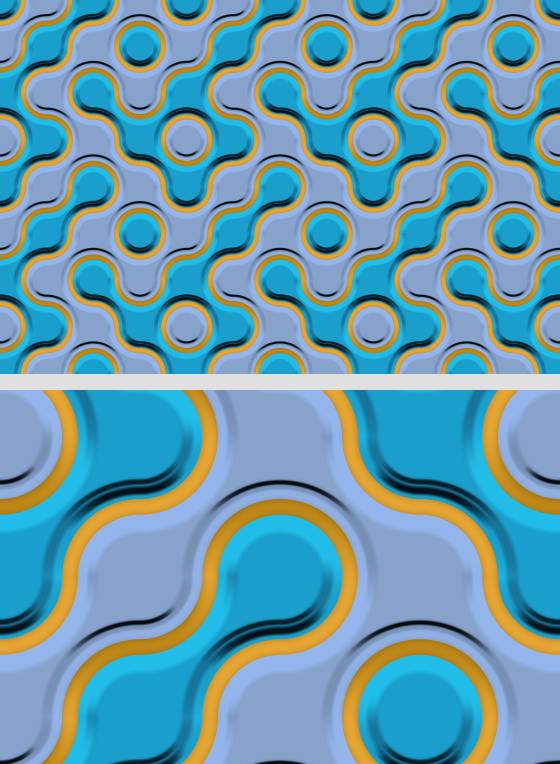
Top, the full canvas; bottom, a detail of the centre.
Give the GLSL for this pattern, as a Shadertoy shader.

```glsl
const vec2  CELLS = vec2(12.0, 8.0);   // three by two repeats of a 4x4 block
const int   FLIPS = 0x847C;            // one orientation bit per cell of the block
const float RADIUS = 0.5;
const float LINE_HALF = 0.056;
const float RIM_END = 0.205;           // where the slope meets the flat floor
const vec3  BLUE = vec3(0.10, 0.62, 0.80);
const vec3  BLUE_LIT = vec3(0.13, 0.74, 0.91);
const vec3  BLUE_DIM = vec3(0.09, 0.46, 0.61);
const vec3  LILAC = vec3(0.53, 0.64, 0.80);
const vec3  LILAC_LIT = vec3(0.58, 0.71, 0.92);
const vec3  LILAC_DIM = vec3(0.46, 0.56, 0.71);
const vec3  GOLD = vec3(0.90, 0.65, 0.20);
const vec3  GOLD_DIM = vec3(0.74, 0.53, 0.09);
const vec3  SHADOW = vec3(0.0, 0.04, 0.06);

// Signed distance to the winding line (negative in blue) and its upward slope
vec2 truchet(vec2 uv) {
    ivec2 cell = ivec2(floor(uv)) & 3;
    int flip = (FLIPS >> (cell.y * 4 + cell.x)) & 1;
    vec2 p = fract(uv);
    if (flip == 0) p.x = 1.0 - p.x;
    if (p.x + p.y > 1.0) p -= 1.0;
    float r = length(p);
    float side = ((cell.x + cell.y + flip) & 1) == 1 ? 1.0 : -1.0;
    return side * vec2(r - RADIUS, p.y / max(r, 1e-4));
}

// Soft stripe centred on a given depth
float stripe(float depth, float centre, float halfWidth, float aa) {
    return 1.0 - smoothstep(0.3 * halfWidth, halfWidth + aa, abs(depth - centre));
}

// Slopes that face down catch the light, those that face up lose it
vec3 slope(vec3 flatCol, vec3 lit, vec3 dim, float depth, float up) {
    float rim = 1.0 - smoothstep(RIM_END - 0.05, RIM_END, depth);
    vec3 col = mix(flatCol, lit, rim * smoothstep(0.45, -0.35, up));
    float groove = stripe(depth, 0.16, 0.06, 0.0);
    return mix(col, dim, groove * smoothstep(-0.45, 0.3, up));
}

void mainImage(out vec4 fragColor, in vec2 fragCoord) {
    vec2 uv = fragCoord / iResolution.xy * CELLS;
    float aa = CELLS.y / iResolution.y;
    vec2 line = truchet(uv);
    float depth = abs(line.x);
    float up = line.y * sign(line.x);

    // Blue channel with a broad double shadow
    vec3 blue = slope(BLUE, BLUE_LIT, BLUE_DIM, depth, up);
    float crest = smoothstep(0.5, 0.95, up);
    float blueShade = max(stripe(depth, 0.115, 0.035, aa), 0.85 * stripe(depth, 0.178, 0.022, aa));
    blue = mix(blue, SHADOW, 0.95 * blueShade * crest);

    // Lilac channel with one fine shadow and faint ripples
    vec3 lilac = slope(LILAC, LILAC_LIT, LILAC_DIM, depth, up);
    lilac = mix(lilac, LILAC_LIT, 0.7 * stripe(depth, 0.10, 0.045, aa));
    lilac = mix(lilac, LILAC_DIM, 0.5 * stripe(depth, 0.135, 0.012, aa) * smoothstep(-0.4, 0.4, up));
    lilac = mix(lilac, SHADOW, stripe(depth, 0.175, 0.018, aa) * smoothstep(0.6, 0.95, up));

    vec3 col = mix(blue, lilac, smoothstep(-aa, aa, line.x));

    // Raised gold line, darker where lilac lies above it
    float across = line.x / LINE_HALF;
    vec3 gold = mix(GOLD, GOLD_DIM, smoothstep(-0.2, 1.0, line.y + 0.3 * across * line.y));
    gold *= 1.0 - 0.12 * across * across;
    float body = 1.0 - smoothstep(LINE_HALF - 0.6 * aa, LINE_HALF + 0.6 * aa, depth);
    fragColor = vec4(mix(col, gold, body), 1.0);
}
```
